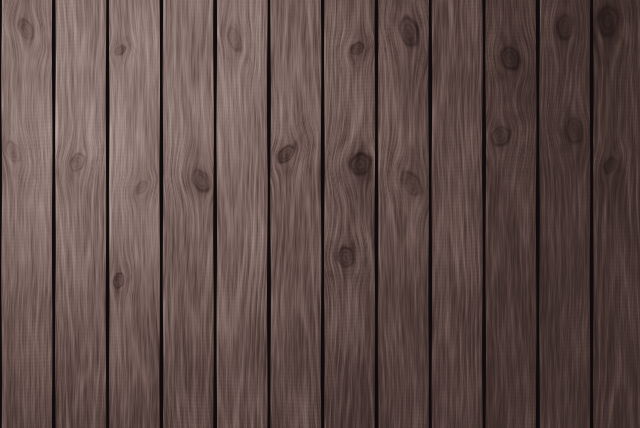
Write a WebGL 1 fragment shader that draws this texture.

```glsl
precision highp float;
uniform vec2 u_resolution;

#define PLANKS 11.9
#define GROOVE 0.028
#define KNOT_ROWS 4
#define KNOT_SIZE 0.16
#define RING_FREQ 15.0
#define RING_DEPTH 0.12
#define FIBRE_DEPTH 0.19
#define LIGHT_POS vec2(0.14, 0.80)
#define GAP_COLOR vec3(0.06, 0.04, 0.045)
#define DARK_WOOD vec3(0.13, 0.09, 0.085)
#define MID_WOOD vec3(0.37, 0.283, 0.265)
#define PALE_WOOD vec3(0.72, 0.645, 0.62)

float hash(vec2 p) {
  return fract(sin(dot(p, vec2(127.1, 311.7))) * 43758.545);
}

// Distance to the nearest scattered point
float cellular(vec2 p) {
  vec2 cell = floor(p), f = p - cell;
  float nearest = 2.0;
  for (int j = -1; j <= 1; j++) {
    for (int i = -1; i <= 1; i++) {
      vec2 o = vec2(float(i), float(j));
      vec2 point = o + vec2(hash(cell + o), hash(cell + o + 57.3));
      nearest = min(nearest, length(point - f));
    }
  }
  return nearest;
}

// Smooth blotches from layered sines
float stain(vec2 p, float seed) {
  float sum = 0.0, amp = 0.5;
  for (int i = 0; i < 4; i++) {
    sum += amp * sin(p.x + seed + 1.7 * sin(p.y * 0.8 + seed)) * sin(p.y + seed * 2.3);
    p = mat2(1.5, 0.9, -0.9, 1.5) * p + 1.3;
    amp *= 0.6;
  }
  return sum;
}

// Knots of one plank: x = bent grain position, y = shade
vec2 knots(vec2 p, float id) {
  vec2 result = vec2(p.x, 0.0);
  for (int k = 0; k < KNOT_ROWS; k++) {
    float row = float(k);
    vec2 key = vec2(id * 3.1 + 2.0, row * 7.7 + 1.0);
    float chance = k == KNOT_ROWS - 1 ? 0.75 : 0.36;
    float present = step(hash(key), chance);
    vec2 center = vec2(mix(0.2, 0.8, hash(key + 5.0)), 2.0 * (row + mix(0.2, 0.8, hash(key + 9.0))));
    float size = KNOT_SIZE * mix(0.55, 1.3, hash(key + 13.0));
    vec2 q = (p - center) / (size * vec2(1.0, mix(1.1, 1.7, hash(key + 25.0))));
    q.x += 0.9 * q.y * (hash(key + 17.0) - 0.5);
    float angle = atan(q.y, q.x);
    float d = length(q) * (1.0 + 0.08 * sin(angle * 2.0 + id * 2.0) + 0.04 * sin(angle * 5.0 + row));

    // Grain flows round the knot, inside lie dark rings
    result.x -= present * (p.x - center.x) * 0.75 * exp(-0.22 * d * d);
    float core = 1.0 - smoothstep(0.75, 1.1, d);
    float rim = exp(-35.0 * (d - 0.92) * (d - 0.92)) * (0.6 + 0.4 * sin(angle + id));
    float halo = exp(-0.5 * q.x * q.x - 0.12 * q.y * q.y);
    float smear = max(0.0, stain(q * vec2(2.5, 1.2), id + row)) * exp(-0.1 * dot(q, q));
    float shade = core * (0.11 + 0.03 * sin(d * 17.0)) + 0.13 * rim + 0.06 * halo + 0.14 * smear;
    result.y += present * shade * mix(0.45, 1.15, hash(key + 21.0));
  }
  return result;
}

void main() {
  vec2 uv = gl_FragCoord.xy / u_resolution;
  float pixel = PLANKS / u_resolution.x;
  vec2 board = gl_FragCoord.xy * pixel;
  float id = floor(board.x);
  float seed = hash(vec2(id, 4.0)) * 20.0;
  vec2 p = vec2(fract(board.x), board.y);

  // Grain coordinate, bent by knots and slow waves
  vec2 knot = knots(p, id);
  float grain = knot.x + 0.03 * sin(p.y * 1.1 + seed) + 0.008 * sin(p.y * 3.1 + seed * 2.0);

  // Arched growth rings with one sharp flank
  float u = grain - mix(0.25, 0.75, hash(vec2(id, 8.0)));
  float slope = hash(vec2(id, 11.0)) < 0.5 ? -0.2 : 0.2;
  float arch = u * u * 5.0 + p.y * slope + 0.05 * stain(vec2(grain * 4.0, p.y * 0.9), seed);
  float phase = arch * RING_FREQ + seed;
  float rings = pow(0.5 + 0.5 * sin(phase + 0.6 * sin(phase)), 2.0) - 0.375;
  float patchy = 0.75 + 0.6 * stain(vec2(p.x * 1.5, p.y * 0.6), seed + 4.0);
  float ringDepth = RING_DEPTH * patchy * mix(0.35, 1.3, hash(vec2(id, 15.0)));

  // Long fibres, short pores and saw marks
  float fibre = cellular(vec2(grain * 17.0 + seed * 9.0, p.y * 0.55)) - 0.45;
  fibre += 0.8 * (cellular(vec2(grain * 36.0 + seed * 5.0, p.y * 2.2)) - 0.45);
  float blotch = stain(vec2(p.x * 2.2, p.y * 0.85), seed);
  float saw = sin(p.y * 90.0 + 3.0 * sin(p.x * 2.0 + seed)) * (0.5 + blotch);

  // Soft light from the upper left
  vec2 q = (uv - LIGHT_POS) / vec2(0.52, 0.72);
  float light = 0.22 + 0.44 * exp(-dot(q, q));
  float tone = light + 0.05 * (hash(vec2(id, 19.0)) - 0.5);
  float contrast = 0.55 + 0.8 * light;
  tone += contrast * (rings * ringDepth + fibre * FIBRE_DEPTH + blotch * 0.08 + saw * 0.011);
  tone -= knot.y * (0.5 + 1.1 * light);

  // Rounded sides with a worn pale edge
  float side = min(p.x, 1.0 - p.x);
  tone -= 0.09 * exp(-side * 24.0);
  float worn = smoothstep(0.1, 0.8, sin(p.y * 0.9 + seed) + 0.4 * sin(p.y * 4.3 + seed));
  float edge = (p.x - GROOVE - 0.025) / 0.016;
  tone += 0.3 * light * worn * exp(-edge * edge);

  tone = clamp(tone, 0.0, 1.0);
  vec3 wood = mix(DARK_WOOD, MID_WOOD, smoothstep(-0.15, 0.55, tone));
  wood = mix(wood, PALE_WOOD, smoothstep(0.2, 1.05, tone));

  // Dark gaps between planks
  float halfGap = GROOVE * (1.0 + 0.2 * sin(p.y * 1.7 + floor(board.x + 0.5) * 2.0));
  float gap = 1.0 - smoothstep(halfGap - 0.5 * pixel, halfGap + 0.7 * pixel, side);
  gl_FragColor = vec4(mix(wood, GAP_COLOR, gap), 1.0);
}
```
